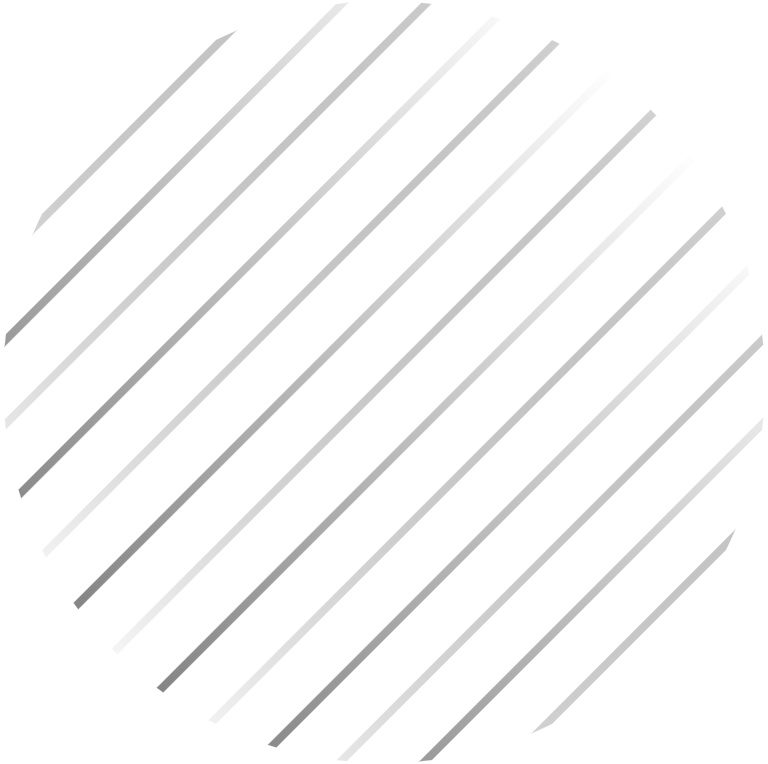
Reproduce this pattern procedurally as a Shadertoy shader.

```glsl
// Thirteen diagonal grey stripes with alternating fades, clipped to a disc on white.
#define SPACING 0.0778
#define STRIPE_WIDTH 0.0104
#define DISC_RADIUS 0.4987
#define DARK_MID 0.757
#define DARK_SLOPE 0.482
#define PALE_MID 0.78
#define PALE_SLOPE -0.14
#define PALE_CURVE 0.44

// Coverage of a shape from its signed distance, softened over one pixel
float coverage(float dist, float pixel) {
    return clamp(0.5 - dist / pixel, 0.0, 1.0);
}

// Odd stripes run from dark to white; even ones fade out at the lower left
float stripeShade(float index, float along) {
    float dark = DARK_MID + DARK_SLOPE * along;
    float pale = PALE_MID + along * (PALE_SLOPE + PALE_CURVE * along);
    float isOdd = mod(index, 2.0);
    return clamp(mix(pale, dark, isOdd), 0.0, 1.0);
}

void mainImage(out vec4 fragColor, in vec2 fragCoord) {
    float size = min(iResolution.x, iResolution.y);
    float pixel = 1.2 / size;
    vec2 p = (fragCoord - 0.5 * iResolution.xy) / size;

    // Axes turned by 45 degrees: across and along the stripes
    float across = (p.x - p.y) * inversesqrt(2.0);
    float along = (p.x + p.y) * inversesqrt(2.0);

    // Nearest stripe and distance to its edge
    float index = floor(across / SPACING + 0.5);
    float stripeDist = abs(across - index * SPACING) - 0.5 * STRIPE_WIDTH;
    float discDist = length(p) - DISC_RADIUS;

    float mask = coverage(max(stripeDist, discDist), pixel);
    float grey = mix(1.0, stripeShade(index, along), mask);
    fragColor = vec4(vec3(grey), 1.0);
}
```
